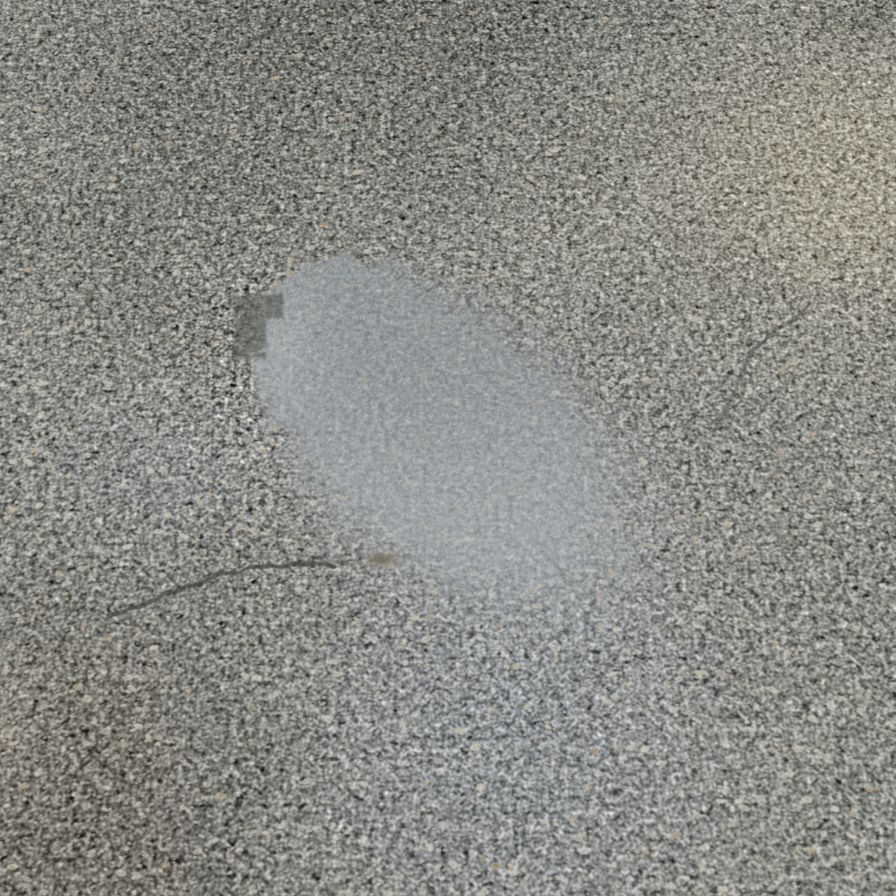
Write a WebGL 1 fragment shader that draws this texture.

```glsl
precision highp float;
// Weathered asphalt with scattered pale stones, a shallow puddle and thin cracks.
uniform vec2 u_resolution;

vec2 hash2(vec2 p) {
  vec3 q = fract(vec3(p.xyx) * vec3(0.1031, 0.1030, 0.0973));
  q += dot(q, q.yzx + 33.33);
  return fract((q.xx + q.yz) * q.zy);
}

float cornerSlope(vec2 cell, vec2 offset) {
  return dot(hash2(cell) * 2.0 - 1.0, offset);
}

float gradientNoise(vec2 p) {
  vec2 i = floor(p), f = fract(p);
  vec2 u = f * f * f * (f * (f * 6.0 - 15.0) + 10.0);
  vec2 e = vec2(1.0, 0.0);
  float low = mix(cornerSlope(i, f), cornerSlope(i + e, f - e), u.x);
  float high = mix(cornerSlope(i + e.yx, f - e.yx), cornerSlope(i + 1.0, f - 1.0), u.x);
  return mix(low, high, u.y) * 1.3;
}

// Soft round spot: 1 at the centre, fading with the given radii.
float blob(vec2 p, vec2 centre, vec2 radii) {
  vec2 d = (p - centre) / radii;
  return exp(-dot(d, d));
}

// Scattered stones: x = coverage, y = random tint.
vec2 stones(vec2 p, float density, float maxRadius, float blur) {
  vec2 cell = floor(p), result = vec2(0.0);
  for (int j = -1; j <= 1; j++) {
    for (int i = -1; i <= 1; i++) {
      vec2 id = cell + vec2(float(i), float(j));
      vec2 jitter = hash2(id), kind = hash2(id + 71.0);
      vec2 d = p - id - 0.15 - 0.7 * jitter;
      d.y *= 1.0 + 0.5 * kind.y;
      d.x += d.y * (jitter.x - 0.5);
      float radius = maxRadius * mix(0.4, 1.0, kind.y * kind.y);
      float cover = 1.0 - smoothstep(radius - blur, radius + blur, length(d));
      cover *= step(kind.x, density);
      if (cover > result.x) result = vec2(cover, fract(kind.y * 17.0));
    }
  }
  return result;
}

float segmentDistance(vec2 p, vec2 a, vec2 b) {
  vec2 d = b - a;
  return length(p - a - d * clamp(dot(p - a, d) / dot(d, d), 0.0, 1.0));
}

float boxMask(vec2 p, vec2 centre, vec2 halfSize, float blur) {
  vec2 d = abs(p - centre) - halfSize;
  return 1.0 - smoothstep(-blur, blur, max(d.x, d.y));
}

// Puddle: a slanted ellipse, crisp at its upper left and fading elsewhere.
float puddleMask(vec2 p, float ripple) {
  vec2 d = p - vec2(0.49, 0.515);
  vec2 axis = vec2(0.76, -0.65);
  float along = dot(d, axis), across = dot(d, vec2(0.65, 0.76));
  float r = length(vec2(along / 0.255, across / 0.145)) + ripple;
  float fade = mix(0.06, 0.38, smoothstep(-0.2, 0.02, along));
  return 1.0 - smoothstep(1.0 - fade, 1.0 + fade, r);
}

vec3 groundTone(vec2 p) {
  vec3 c = vec3(0.545, 0.545, 0.52);
  c -= vec3(0.10, 0.10, 0.09) * blob(p, vec2(0.48, 1.03), vec2(0.28, 0.16));
  c -= 0.05 * blob(p, vec2(0.18, 0.82), vec2(0.28, 0.2));
  c -= vec3(0.09, 0.10, 0.105) * blob(p, vec2(0.12, 0.08), vec2(0.24, 0.3));
  c += vec3(0.09, 0.075, 0.04) * blob(p, vec2(0.97, 0.80), vec2(0.23, 0.15));
  c -= 0.08 * blob(p, vec2(1.0, 0.98), vec2(0.10, 0.025));
  c += vec3(0.06, 0.05, 0.04) * blob(p, vec2(0.0, 0.19), vec2(0.05, 0.05));
  float sheen = max(blob(p, vec2(0.57, 0.2), vec2(0.25, 0.3)),
                    0.65 * blob(p, vec2(0.18, 0.47), vec2(0.17, 0.12)));
  return mix(c, vec3(0.565, 0.58, 0.595), 0.8 * sheen);
}

void main() {
  vec2 uv = gl_FragCoord.xy / u_resolution;
  float pixel = 1.0 / min(u_resolution.x, u_resolution.y);

  // Surface coordinates grow finer toward the top
  vec2 ground = vec2((uv.x - 0.5) * (1.0 + 0.35 * uv.y), uv.y * (1.0 + 0.3 * uv.y)) + 2.0;
  float patches = gradientNoise(uv * 9.0 + 5.0);
  float lumps = gradientNoise(ground * 58.0);
  float ripple = 0.10 * patches + 0.12 * gradientNoise(uv * 38.0);
  float puddle = puddleMask(uv, ripple);
  float wetRim = blob(uv, vec2(0.27, 0.6), vec2(0.07, 0.13)) * (1.0 - puddle);

  // Coarse and fine aggregate, muted under the water
  float grain = 0.26 * gradientNoise(ground * 120.0) + 0.27 * gradientNoise(ground * 215.0)
              + 0.10 * lumps;
  float pits = smoothstep(0.18, 0.55, gradientNoise(ground * vec2(85.0, 110.0) + 40.0));
  vec3 color = groundTone(uv) + 0.035 * patches;
  color += grain * (1.0 + 0.3 * wetRim) - pits * (0.17 + 0.08 * wetRim);

  vec3 water = mix(vec3(0.575, 0.595, 0.605), vec3(0.635, 0.65, 0.66),
                   smoothstep(0.62, 0.40, uv.y + 0.03 * patches));
  water += 0.06 * blob(uv, vec2(0.31, 0.61), vec2(0.05, 0.08));
  color = mix(color, water + grain * 0.28, puddle * 0.93);

  // Pale pebbles in two sizes
  vec2 small = stones(ground * 125.0, 0.42, 0.42, 0.12 + 60.0 * pixel);
  vec2 large = stones(ground * 66.0, 0.15, 0.42, 0.08 + 30.0 * pixel);
  vec3 cream = vec3(0.83, 0.82, 0.77), tan = vec3(0.70, 0.64, 0.54);
  color = mix(color, mix(cream, tan, small.y * 0.6), small.x * mix(0.60, 0.32, puddle));
  color = mix(color, mix(cream, tan, large.y * large.y), large.x * mix(0.65, 0.35, puddle));

  // Dark stepped reflection at the water's edge
  float blur = 0.002 + pixel;
  float shade = max(boxMask(uv, vec2(0.279, 0.635), vec2(0.018, 0.035), blur),
                    boxMask(uv, vec2(0.305, 0.658), vec2(0.011, 0.014), blur));
  shade *= smoothstep(-0.4, 0.1, lumps + 0.25);
  color = mix(color, vec3(0.39, 0.40, 0.37) + grain * 0.35, shade * 0.75);

  // Cracks with ragged edges
  vec2 bent = uv + 0.006 * vec2(gradientNoise(uv * 42.0), gradientNoise(uv * 47.0 + 9.0));
  float leftCrack = min(segmentDistance(bent, vec2(0.12, 0.312), vec2(0.20, 0.342)),
                    min(segmentDistance(bent, vec2(0.20, 0.342), vec2(0.275, 0.367)),
                        segmentDistance(bent, vec2(0.275, 0.367), vec2(0.37, 0.371))));
  float rightCrack = min(segmentDistance(bent, vec2(0.905, 0.66), vec2(0.84, 0.61)),
                         segmentDistance(bent, vec2(0.84, 0.61), vec2(0.80, 0.52)));
  float crack = 1.0 - smoothstep(0.0008, 0.003 + pixel, leftCrack);
  crack = max(crack, 0.65 * (1.0 - smoothstep(0.0005, 0.0025 + pixel, rightCrack)));
  color = mix(color, vec3(0.27, 0.27, 0.26), crack * (0.7 + 0.3 * lumps));

  // Small brown leaf fragment
  float leaf = blob(uv, vec2(0.425, 0.376), vec2(0.016, 0.007)) * smoothstep(-0.35, 0.2, grain);
  color = mix(color, vec3(0.40, 0.34, 0.24), leaf * 0.85);

  gl_FragColor = vec4(clamp(color, 0.0, 1.0), 1.0);
}
```
